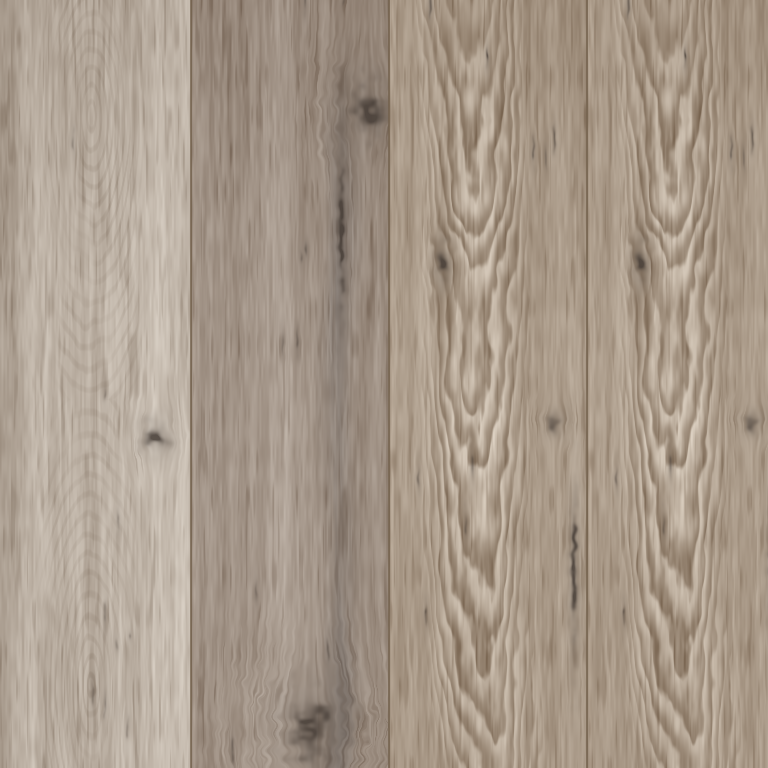
Give the GLSL for this texture, as a Shadertoy shader.

```glsl
// Four upright oak floor planks with grain, cathedral arches, knots and thin seams.

const float PLANK_WIDTH = 0.2578;

float hash(vec2 p) {
    vec3 a = fract(p.xyx * 0.1031);
    a += dot(a, a.yzx + 33.33);
    return fract((a.x + a.y) * a.z);
}

float noise(vec2 p) {
    vec2 i = floor(p), f = fract(p);
    f = f * f * (3.0 - 2.0 * f);
    return mix(mix(hash(i), hash(i + vec2(1, 0)), f.x),
               mix(hash(i + vec2(0, 1)), hash(i + vec2(1, 1)), f.x), f.y);
}

float fbm(vec2 p) {
    float sum = 0.0, amp = 0.5;
    for (int i = 0; i < 4; i++) {
        sum += amp * noise(p);
        p = p * 2.03 + 17.0;
        amp *= 0.5;
    }
    return sum;
}

// Darkens a ragged spot and bends the grain around it.
void knot(inout vec2 grain, inout float dark, vec2 p, vec2 center, vec2 size, float strength) {
    vec2 d = (p - center) / size;
    d += 1.2 * (vec2(noise(p * 90.0), noise(p * 90.0 + 40.0)) - 0.5);
    float r2 = dot(d, d);
    dark += strength * (exp(-r2 * 1.6) + 0.3 * exp(-r2 * 0.25));
    grain.x -= 0.6 * (grain.x - center.x) * exp(-r2 * 0.12);
}

// Pale plank: fine ovals above and arches below.
float ovalGrain(vec2 g) {
    float dy = abs(abs(g.y - 0.48) - 0.37);
    float r = length(vec2(g.x - 0.128, dy * 0.28)) + 0.012 * fbm(g * vec2(25, 6));
    float line = smoothstep(0.1, 1.0, sin(r * 850.0));
    return -0.05 * line * smoothstep(0.1, 0.03, abs(g.x - 0.128)) * noise(g * vec2(40, 9) + 5.0);
}

// Tan planks: nested arches with pale, sharp lower edges.
float archGrain(vec2 g) {
    float d = g.x - mix(0.13, 0.1, g.y) - 0.02 * (noise(vec2(g.y * 6.0, 3.0)) - 0.5);
    float h = 9.0 * g.y - 900.0 * d * d + 2.6 * fbm(g * vec2(28, 8)) + 0.3 * noise(g * vec2(130, 30));
    float t = fract(h);
    float band = smoothstep(0.0, 0.75, t) * (1.0 - smoothstep(0.78, 1.0, t));
    return 0.17 * (band - 0.42) * smoothstep(0.085, 0.03, abs(d)) * (0.5 + noise(g * vec2(30, 5)));
}

void mainImage(out vec4 fragColor, in vec2 fragCoord) {
    vec2 uv = fragCoord / iResolution.xy;
    float id = floor((uv.x + 0.009) / PLANK_WIDTH);
    vec2 p = vec2(uv.x + 0.009 - id * PLANK_WIDTH, uv.y);
    float kind = min(id, 2.0); // the last two planks share one pattern
    vec2 g = p;
    float dark = 0.0;

    // Small scattered flecks
    for (int i = 0; i < 9; i++) {
        vec2 seed = vec2(float(i) + 3.0, kind * 31.0 + 7.0);
        vec2 center = vec2(0.02 + 0.22 * hash(seed), hash(seed + 50.0));
        vec2 size = vec2(0.002, 0.006 + 0.012 * hash(seed + 90.0));
        knot(g, dark, p, center, size, 0.25 + 0.2 * kind * hash(seed + 20.0));
    }

    // Large knots, cracks and the tone of each plank
    vec3 col;
    float tone = 0.0;
    if (kind < 0.5) {
        knot(g, dark, p, vec2(0.212, 0.433), vec2(0.011, 0.012), 0.9);
        col = vec3(0.735, 0.69, 0.64);
        tone = ovalGrain(g) - 0.09 * smoothstep(0.06, 0.0, p.x) - 0.04 * smoothstep(0.6, 1.0, p.y);
        tone += 0.04 * smoothstep(0.15, 0.23, p.x);
    } else if (kind < 1.5) {
        knot(g, dark, p, vec2(0.23, 0.86), vec2(0.017, 0.025), 0.75);
        knot(g, dark, p, vec2(0.158, 0.055), vec2(0.024, 0.032), 0.7);
        knot(g, dark, p, vec2(0.196, 0.7), vec2(0.0035, 0.065), 0.8);
        col = vec3(0.615, 0.558, 0.508);
        tone = 0.055 * exp(-pow((p.x - 0.1) / 0.05, 2.0)) - 0.04 * smoothstep(0.6, 1.0, p.y);
        // Long grey mineral streak
        float x = g.x - 0.188 - 0.03 * (noise(vec2(p.y * 4.0, 8.0)) - 0.5);
        float streak = exp(-pow(x / 0.018, 2.0)) * fbm(g * vec2(110, 3));
        col -= streak * vec3(0.16, 0.14, 0.115) * smoothstep(1.0, 0.7, p.y);
    } else {
        knot(g, dark, p, vec2(0.07, 0.659), vec2(0.006, 0.016), 0.8);
        knot(g, dark, p, vec2(0.241, 0.25), vec2(0.004, 0.065), 0.75);
        knot(g, dark, p, vec2(0.216, 0.45), vec2(0.008, 0.01), 0.5);
        col = vec3(0.672, 0.61, 0.542);
        tone = archGrain(g) - 0.05 * smoothstep(0.5, 1.0, p.y) * smoothstep(0.03, 0.08, p.x);
    }

    // Broad streaks, fine fibres and dark pores
    vec2 s = g + kind * vec2(3.7, 5.3);
    tone += 0.13 * (fbm(s * vec2(38, 1.6)) - 0.47);
    tone += 0.075 * (noise(s * vec2(230, 7)) - 0.5);
    tone += 0.07 * (noise(s * vec2(410, 38)) - 0.5);
    tone -= 0.07 * smoothstep(0.65, 0.95, noise(s * vec2(290, 20) + 9.0));
    col += tone * vec3(0.95, 1.03, 1.08);
    col = mix(col, vec3(0.27, 0.235, 0.21), min(dark, 0.85));

    // Seams with a faint pale bevel
    float edge = min(p.x, PLANK_WIDTH - p.x);
    float aa = 0.7 / iResolution.x;
    col += 0.035 * exp(-pow((p.x - 0.004) / 0.002, 2.0));
    col = mix(col, vec3(0.45, 0.38, 0.3), 0.85 * (1.0 - smoothstep(0.0013 - aa, 0.0013 + aa, edge)));
    fragColor = vec4(clamp(col, 0.0, 1.0), 1.0);
}
```
